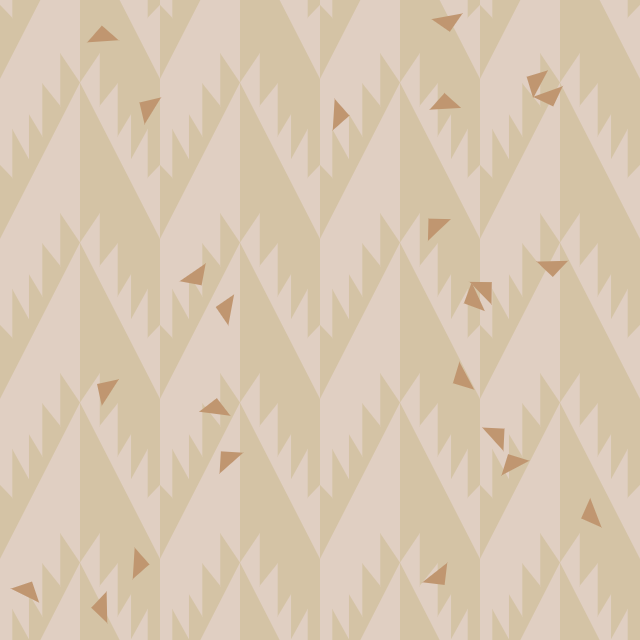
Give the GLSL for this pattern, as a Shadertoy shader.

```glsl
#define REPEATS 4.0
#define APEX 0.516
#define SLOPE 1.954
#define TEETH 5
#define CHIPS 24
#define CHIP_SIZE 0.0247
#define SEED 7.0
#define SAND vec3(0.831, 0.766, 0.647)
#define BLUSH vec3(0.880, 0.810, 0.762)
#define CLAY vec3(0.752, 0.590, 0.440)

// Tooth outline on one flank, in cell units, with depth measured downwards
const float toothEdge[6] = float[](0.0, 0.1235, 0.2355, 0.319, 0.423, 0.5);
const float toothValley[5] = float[](0.516, 0.661, 0.852, 0.995, 1.111);
const float toothPeak[5] = float[](0.333, 0.521, 0.7135, 0.807, 1.030);

vec3 hash3(float n) {
    return fract(sin((n + SEED) * vec3(12.99, 78.23, 37.72)) * 43758.5);
}

float coverage(float d, float pixel) {
    return clamp(0.5 - d / pixel, 0.0, 1.0);
}

// Serrated band above the straight flanks of a peak
float bandDistance(float across, float depth) {
    float flank = (depth - APEX - SLOPE * across) / length(vec2(1.0, SLOPE));
    float d = 1.0;
    for (int i = 0; i < TEETH; i++) {
        float start = toothEdge[i];
        float rise = (toothPeak[i] - toothValley[i]) / (toothEdge[i + 1] - start);
        float top = (toothValley[i] + rise * (across - start) - depth)
                  / length(vec2(1.0, rise));
        // The last tooth runs on into the neighbouring cell
        float side = i < TEETH - 1 ? across - toothEdge[i + 1] : -1.0;
        d = min(d, max(top, side));
    }
    return max(d, flank);
}

// Two-tone peaks: the band swaps the colours of both halves
float peakDistance(vec2 uv) {
    vec2 cell = fract(vec2(uv.x, 1.0 - uv.y) * REPEATS);
    float x = cell.x - 0.5;
    float across = abs(x);
    float half_ = -sign(x) * min(across, 0.5 - across);
    float band = min(bandDistance(across, cell.y),
                     bandDistance(across, cell.y + 1.0));
    return max(min(half_, band), -max(half_, band)) / REPEATS;
}

// Right-angled isosceles triangle standing on its long side
float chipDistance(vec2 p) {
    return max(-p.y, (abs(p.x) + p.y - CHIP_SIZE) * 0.7071);
}

// Chips scattered over the canvas, wrapping at its edges
float scatterDistance(vec2 uv) {
    float d = 1.0;
    for (int i = 0; i < CHIPS; i++) {
        vec3 rnd = hash3(float(i));
        vec2 p = fract(uv - rnd.xy + 0.5) - 0.5;
        float angle = 6.2832 * rnd.z;
        float c = cos(angle), s = sin(angle);
        p = mat2(c, -s, s, c) * p;
        p.y += CHIP_SIZE * 0.4;
        d = min(d, chipDistance(p));
    }
    return d;
}

void mainImage(out vec4 fragColor, in vec2 fragCoord) {
    vec2 uv = fragCoord / iResolution.xy;
    float pixel = 1.0 / min(iResolution.x, iResolution.y);
    vec3 color = mix(BLUSH, SAND, coverage(peakDistance(uv), pixel));
    color = mix(color, CLAY, coverage(scatterDistance(uv), pixel));
    fragColor = vec4(color, 1.0);
}
```
